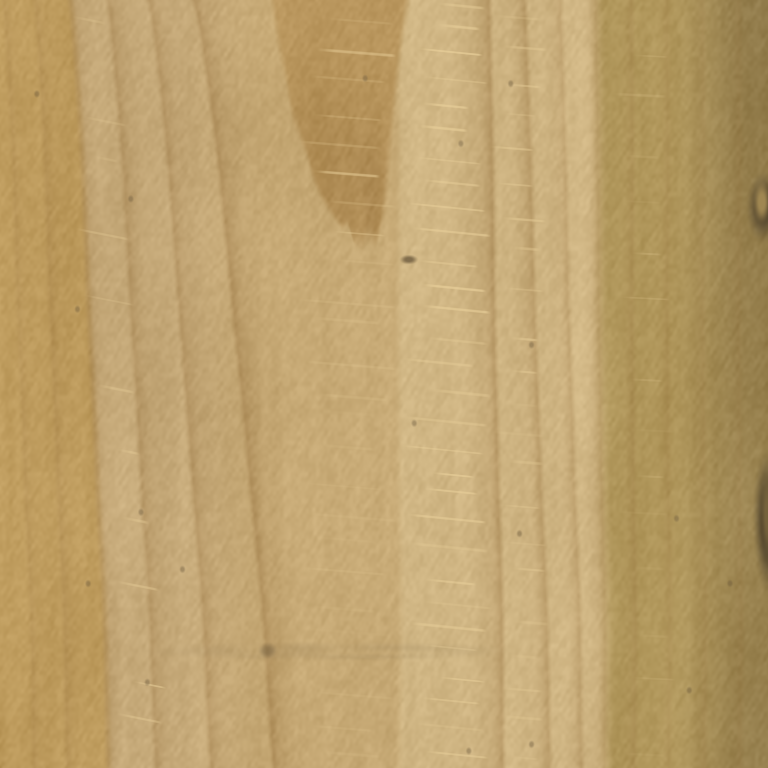
This texture is drawn by a three.js fragment shader. Its source:

```glsl
// Planed softwood board: pale sapwood with slanting growth rings, a pointed
// flame of latewood hanging from the top, olive wood on the right side, and
// fine light saw scratches. Built from ring distances and value noise.
varying vec2 vUv;

const vec3 HONEY = vec3(0.775, 0.660, 0.455);
const vec3 CREAM = vec3(0.825, 0.725, 0.530);
const vec3 OCHRE = vec3(0.740, 0.605, 0.360);
const vec3 ROSY = vec3(0.775, 0.665, 0.475);
const vec3 OLIVE = vec3(0.690, 0.590, 0.355);
const vec3 UMBER = vec3(0.550, 0.465, 0.280);
const vec3 LATEWOOD = vec3(0.575, 0.430, 0.230);
const vec3 FLAME = vec3(0.715, 0.575, 0.350);
const vec3 SCRATCH = vec3(0.910, 0.810, 0.600);
const vec3 SMUDGE = vec3(0.400, 0.330, 0.220);

float hash(vec2 p) {
  vec3 q = fract(vec3(p.xyx) * 0.1031);
  q += dot(q, q.yzx + 33.33);
  return fract((q.x + q.y) * q.z);
}

float noise(vec2 p) {
  vec2 i = floor(p), f = fract(p);
  f = f * f * (3.0 - 2.0 * f);
  vec2 e = vec2(1.0, 0.0);
  return mix(mix(hash(i), hash(i + e), f.x),
             mix(hash(i + e.yx), hash(i + e.xx), f.x), f.y);
}

// Ring positions, counted outward from the board edge or from the centre.
float leftRing(float i, float down) {
  return 0.007 + 0.0385 * i + 0.0022 * i * i
       + (0.038 + 0.0026 * i * i) * pow(down, 0.75);
}

float rightRing(float i, float down) {
  float lean = 0.032 * exp(-0.4 * (i - 1.3) * (i - 1.3));
  return 0.638 + 0.0465 * i + lean * down;
}

// Dark line with a sharp outer side and a slow fade toward the centre.
float ringShade(float d, float fade) {
  float inner = max(d, 0.0);
  float tone = 0.5 * exp(-inner / fade) + 0.5 * exp(-inner / 0.005);
  return tone * smoothstep(-0.007, 0.003, d);
}

// Soft-edged elliptical mark.
float spot(vec2 p, vec2 centre, vec2 radius) {
  return 1.0 - smoothstep(0.3, 1.2, length((p - centre) / radius));
}

// Rows of thin strokes between x = span.x and span.y, falling to the right.
float scratches(vec2 p, vec2 span, float slope, float gap, float seed) {
  float y = (p.y + slope * (p.x - span.x)) / gap;
  float row = floor(y);
  float offset = 0.2 + 0.6 * hash(vec2(row, seed));
  float width = 0.0010 + 0.0007 * hash(vec2(row, seed + 3.0));
  float line = 1.0 - smoothstep(width * 0.3, width * 1.8, abs(fract(y) - offset) * gap);
  float len = span.y - span.x;
  float a = span.x + 0.4 * len * hash(vec2(row, seed + 7.0));
  float b = span.y - 0.25 * len * hash(vec2(row, seed + 11.0));
  float ends = smoothstep(a, a + 0.025, p.x) * (1.0 - smoothstep(b - 0.008, b, p.x));
  return line * ends * (0.25 + 0.75 * hash(vec2(row, seed + 17.0)));
}

// Coverage of the hanging latewood point; 1 inside.
float flameMask(vec2 p, float down) {
  float s = (down + 0.022 * (noise(vec2(p.x * 110.0, 2.0)) - 0.5)) / 0.318;
  float centre = 0.445 + 0.037 * s * s * s;
  float halfWidth = 0.087 * sqrt(max(1.0 - s, 0.0));
  float side = 1.0 - smoothstep(-0.005, 0.006, abs(p.x - centre) - halfWidth);
  return side * (1.0 - smoothstep(0.9, 1.02, s));
}

// Broad colour zones from the left edge to the right edge.
vec3 zones(vec2 p, float down) {
  float pale = leftRing(2.0, down);
  float dull = rightRing(3.0, down);
  vec3 c = mix(OCHRE, ROSY, smoothstep(pale - 0.006, pale + 0.008, p.x));
  c = mix(c, HONEY, smoothstep(0.22, 0.36, p.x));
  c = mix(c, CREAM, smoothstep(0.514, 0.527, p.x) * 0.85);
  c = mix(c, OLIVE, smoothstep(dull - 0.012, dull + 0.015, p.x));
  return mix(c, UMBER, smoothstep(0.86, 0.99, p.x) * (0.65 + 0.35 * abs(p.y - 0.35)));
}

void main() {
  float down = 1.0 - vUv.y;
  vec2 p = vUv + vec2(0.005 * (noise(vec2(vUv.y * 5.0, 4.0)) - 0.5), 0.0);
  vec3 wood = zones(p, down);

  // Growth rings on both sides of the centre
  float rings = 0.0;
  for (int k = 0; k < 8; k++) {
    float i = float(k);
    if (k < 6) rings += (0.22 + 0.045 * i) * ringShade(p.x - leftRing(i, down), 0.006 + 0.004 * i);
    rings += 0.46 / (1.0 + 0.22 * i) * ringShade(rightRing(i, down) - p.x, 0.024 / (1.0 + 0.5 * i));
  }
  wood = mix(wood, LATEWOOD, min(rings, 0.65));

  // Latewood flame, deepest near its tip
  float tip = smoothstep(0.08, 0.27, down) * (0.15 + 0.25 * noise(p * vec2(60.0, 14.0)));
  wood = mix(wood, mix(FLAME, LATEWOOD, tip), flameMask(p, down) * 0.9);

  // Long streaks, slanted fibres and soft mottling
  vec2 fibre = vec2(p.x * 0.85 - p.y * 0.5, p.x * 0.5 + p.y * 0.85);
  float grain = 0.030 * (noise(p * vec2(75.0, 2.5)) - 0.5)
              + 0.034 * (noise(fibre * vec2(230.0, 65.0)) - 0.5)
              + 0.032 * (noise(p * vec2(210.0, 170.0)) - 0.5)
              + 0.030 * (noise(p * vec2(9.0, 6.0)) - 0.5);
  wood += grain * vec3(1.0, 1.05, 1.1);

  // Saw scratches, grouped by the bands they cross
  float shift = 0.08 * down;
  float marks = 0.75 * scratches(p, vec2(0.07, 0.155) + shift, 0.20, 0.092, 1.0)
              + scratches(p, vec2(0.52, 0.642), 0.10, 0.034, 2.0)
              + 0.7 * scratches(p, vec2(0.635, 0.715), 0.08, 0.046, 5.0)
              + 0.3 * scratches(p, vec2(0.79, 0.88), 0.05, 0.070, 8.0)
              + mix(0.25, 0.8, smoothstep(0.65, 0.72, p.y))
                * scratches(p, vec2(0.385, 0.52), 0.08, 0.040, 9.0);
  wood = mix(wood, SCRATCH, 0.75 * min(marks, 1.0));

  // Scattered specks and a few smudges
  vec2 cell = floor(p * 14.0);
  vec2 place = (cell + 0.25 + 0.5 * vec2(hash(cell + 3.0), hash(cell + 8.0))) / 14.0;
  float dirt = 0.4 * step(0.9, hash(cell + 21.0)) * spot(p, place, vec2(0.004, 0.005));
  dirt += 0.75 * spot(p, vec2(0.534, 0.662), vec2(0.011, 0.006));
  dirt += 0.40 * spot(p, vec2(0.347, 0.153), vec2(0.012, 0.010));
  dirt += 0.22 * spot(p, vec2(0.430, 0.152), vec2(0.230, 0.012)) * noise(p * vec2(18.0, 120.0));
  wood = mix(wood, SMUDGE, min(dirt, 0.8));

  // Chipped bruises on the right edge
  wood = mix(wood, SMUDGE * 0.65, 0.75 * spot(p, vec2(0.996, 0.730), vec2(0.021, 0.042)));
  wood = mix(wood, UMBER * 1.2, 0.9 * spot(p, vec2(0.993, 0.737), vec2(0.010, 0.026)));
  wood = mix(wood, SMUDGE * 0.60, 0.80 * spot(p, vec2(1.000, 0.320), vec2(0.018, 0.085)));
  wood = mix(wood, UMBER, 0.6 * spot(p, vec2(1.000, 0.330), vec2(0.009, 0.055)));
  gl_FragColor = vec4(wood, 1.0);
}
```
